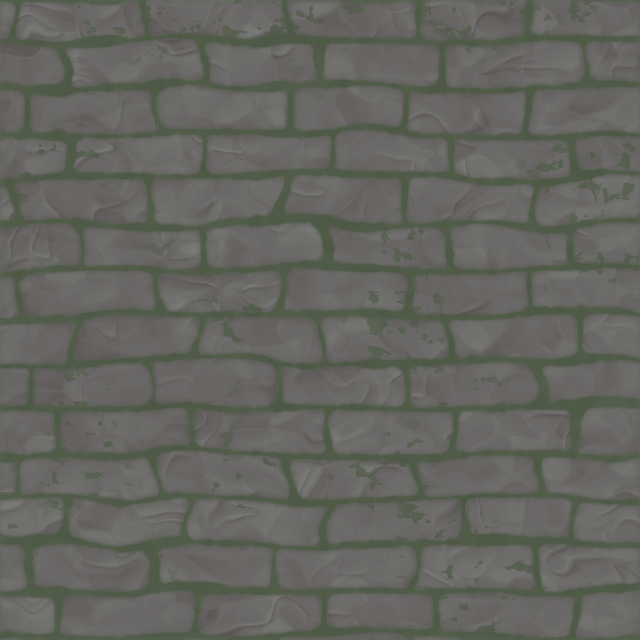
This texture is drawn by a three.js fragment shader. Its source:

```glsl
// Weathered grey stone bricks in 14 staggered courses of 5, with mossy green joints.
varying vec2 vUv;

float hash(vec2 p) {
  vec3 q = fract(p.xyx * 0.1031);
  q += dot(q, q.yzx + 33.33);
  return fract((q.x + q.y) * q.z);
}

float noise(vec2 p) {
  vec2 i = floor(p), f = fract(p);
  f = f * f * (3.0 - 2.0 * f);
  return mix(mix(hash(i), hash(i + vec2(1.0, 0.0)), f.x),
             mix(hash(i + vec2(0.0, 1.0)), hash(i + 1.0), f.x), f.y);
}

float fbm(vec2 p) {
  float sum = 0.0, amp = 0.533;
  for (int i = 0; i < 4; i++) {
    sum += amp * noise(p);
    p = p * 2.03 + 17.3;
    amp *= 0.5;
  }
  return sum;
}

// Softly bordered planes, each with its own tone and tilt
float facets(vec2 p) {
  vec2 cell = floor(p), nearestId = cell, nearestRel = vec2(0.0);
  float first = 9.0, second = 9.0;
  for (int y = -1; y <= 1; y++) {
    for (int x = -1; x <= 1; x++) {
      vec2 id = cell + vec2(float(x), float(y));
      vec2 rel = p - id - vec2(hash(id), hash(id + 41.7));
      float dist = length(rel);
      if (dist < first) {
        second = first;
        first = dist;
        nearestId = id;
        nearestRel = rel;
      } else {
        second = min(second, dist);
      }
    }
  }
  vec2 tilt = vec2(hash(nearestId + 7.1), hash(nearestId + 13.9)) - 0.5;
  float tone = hash(nearestId + 23.5) - 0.5 + 1.6 * dot(nearestRel, tilt);
  return tone * smoothstep(0.0, 0.16, second - first);
}

// Thin curved ridges
float crease(vec2 p) {
  float n = noise(p + 1.5 * noise(p * 0.7 + 5.0));
  return pow(1.0 - abs(2.0 * n - 1.0), 5.0);
}

void main() {
  vec2 uv = vUv;

  // Hand-laid courses: bent beds and leaning upright joints
  vec2 p = vec2(uv.x * 5.0, (uv.y - 0.007) * 14.0);
  vec2 bend = vec2(noise(p * vec2(2.0, 1.3) + 31.0),
                   noise(p * vec2(2.1, 0.8) + 3.0)) - 0.5;
  p += bend * vec2(0.13, 0.30);
  float row = floor(p.y);
  float x = p.x - mix(0.53, 0.19, mod(row, 2.0));
  float joint = floor(x + 0.5);
  float jointX = joint + (hash(vec2(joint, row) + 9.0) - 0.5) * 0.14;
  vec2 brick = vec2(joint - 1.0 + step(jointX, x), row);

  // Distance to the joints, rounded where they meet
  float side = abs(x - jointX) / 5.0;
  float bed = abs(p.y - floor(p.y + 0.5)) / 14.0;
  float meet = max(0.014 - abs(side - bed), 0.0) / 0.014;
  float d = min(side, bed) - meet * meet * 0.0035;
  float rough = fbm(uv * 65.0);
  d += (rough - 0.5) * 0.005;

  // Stone: brick tone, broad patches, facets, creases and grain
  vec2 s = uv + brick * vec2(0.37, 0.23);
  vec2 swirl = vec2(noise(s * 22.0), noise(s * 22.0 + 60.0)) - 0.5;
  vec2 c = s * vec2(19.0, 25.0) + swirl;
  float relief = crease(c) - crease(c + vec2(-0.07, 0.13));
  relief *= smoothstep(0.42, 0.78, noise(s * 11.0 + 20.0));
  float tone = 0.50 + (hash(brick + 80.0) - 0.5) * 0.18;
  tone += (fbm(uv * 9.0) - 0.5) * 0.55;
  tone += facets(s * vec2(15.0, 21.0) + swirl * 0.8) * 0.55;
  tone += facets(s * vec2(27.0, 34.0) + swirl + 50.0) * 0.25;
  tone += relief * 0.85 + (rough - 0.5) * 0.15;
  vec3 stone = mix(vec3(0.385, 0.370, 0.365), vec3(0.450, 0.450, 0.440),
                   clamp(tone, -0.35, 1.35));
  stone *= 1.0 - 0.06 * (1.0 - smoothstep(0.004, 0.014, d));

  // Moss: uneven joints with a thin halo, plus scattered flecks
  float growth = noise(uv * 23.0 + 70.0);
  float width = 0.0025 + 0.0032 * growth
              + 0.005 * smoothstep(0.65, 0.95, noise(uv * 12.0 + 44.0));
  float core = 1.0 - smoothstep(width - 0.0012, width + 0.0012, d);
  float halo = 1.0 - smoothstep(width, width + 0.0045, d);
  float fleck = smoothstep(0.64, 0.70, fbm(uv * vec2(48.0, 62.0) + 12.0));
  fleck *= smoothstep(0.50, 0.72, noise(uv * 8.0 + 90.0));
  vec3 moss = mix(vec3(0.285, 0.335, 0.255), vec3(0.330, 0.380, 0.300),
                  0.6 * rough + 0.4 * noise(uv * 30.0));
  vec3 color = mix(stone, vec3(0.350, 0.375, 0.325), halo * 0.6);
  color = mix(color, moss, max(core * 0.94, fleck * 0.7));

  // Faint worn rim
  vec2 rim = min(uv, 1.0 - uv);
  float worn = 1.0 - smoothstep(0.002, 0.007, min(rim.x, rim.y));
  color = mix(color, vec3(0.36, 0.40, 0.34), worn * 0.3);

  gl_FragColor = vec4(color, 1.0);
}
```
